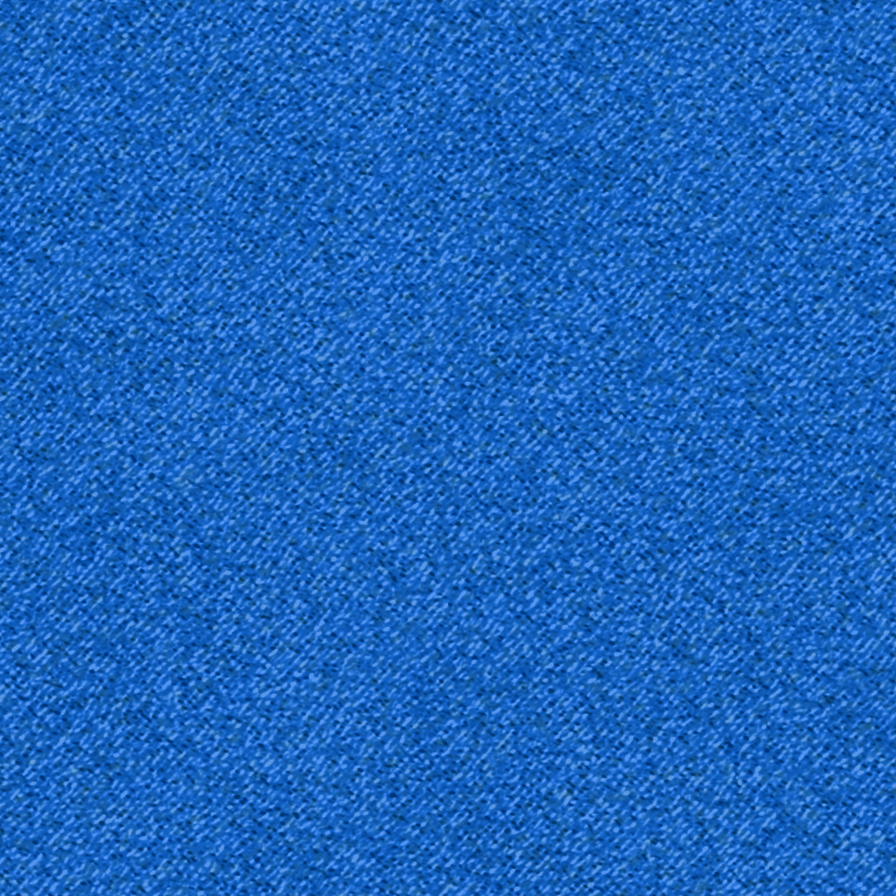
A Shadertoy shader for this texture:

```glsl
const vec3 DEEP_BLUE   = vec3(0.00, 0.235, 0.50);
const vec3 CLOTH_BLUE  = vec3(0.08, 0.385, 0.75);
const vec3 THREAD_BLUE = vec3(0.17, 0.47, 0.85);
const vec3 SHEEN_BLUE  = vec3(0.30, 0.56, 0.90);
const float ROW_HEIGHT = 0.56;

vec3 hash3(vec2 p, float seed) {
    vec3 q = fract(vec3(p.xyx) * vec3(0.1031, 0.1030, 0.0973) + seed * 0.137);
    q += dot(q, q.yxz + 33.33);
    return fract((q.xxy + q.yzz) * q.zyx);
}

// Soft slanted strokes scattered around a staggered lattice
float strokes(vec2 p, vec2 size, float angle, float jitter, float rarity, float seed) {
    float sum = 0.0;
    float baseRow = floor(p.y / ROW_HEIGHT);
    for (int j = -2; j <= 2; j++) {
        float row = baseRow + float(j);
        float stagger = 0.5 * mod(row, 2.0);
        float baseCol = floor(p.x - stagger);
        for (int i = -1; i <= 1; i++) {
            float col = baseCol + float(i);
            vec3 rnd = hash3(vec2(col, row) + 200.0, seed);
            vec2 centre = vec2(col + stagger + 0.5, (row + 0.5) * ROW_HEIGHT);
            vec2 d = p - centre - (rnd.xy - 0.5) * jitter;
            float a = angle + (rnd.x - rnd.y) * jitter;
            vec2 along = vec2(cos(a), sin(a));
            vec2 q = vec2(dot(d, along), dot(d, vec2(-along.y, along.x))) / size;
            sum += pow(rnd.z, rarity) * exp(-dot(q, q));
        }
    }
    return sum;
}

// Broad uneven wear built from bent sines
float layeredSines(vec2 p) {
    float sum = 0.0;
    float weight = 0.5;
    for (int i = 0; i < 4; i++) {
        sum += weight * sin(p.x + 1.7 * sin(p.y * 0.8)) * cos(p.y + 1.3 * sin(p.x * 0.7));
        p = mat2(1.2, 1.5, -1.5, 1.2) * p + 2.3;
        weight *= 0.7;
    }
    return sum;
}

vec3 clothColor(float tone) {
    vec3 color = mix(CLOTH_BLUE, DEEP_BLUE, clamp(-tone / 2.6, 0.0, 1.2));
    color = mix(color, THREAD_BLUE, clamp(tone, 0.0, 1.0));
    return mix(color, SHEEN_BLUE, clamp(tone - 1.0, 0.0, 1.3));
}

void mainImage(out vec4 fragColor, in vec2 fragCoord) {
    vec2 uv = fragCoord / min(iResolution.x, iResolution.y);

    // Slightly wavering weave
    vec2 weave = uv * 86.0 + 0.25 * sin(uv.yx * vec2(31.0, 27.0) + 3.0 * uv);
    vec2 fuzz = uv * 150.0;

    // Raised stitches, shadowed gaps and loose fibres
    float stitch = strokes(weave, vec2(0.34, 0.19), 0.65, 0.35, 0.7, 1.0);
    float gap = strokes(weave + vec2(0.5, 0.06), vec2(0.27, 0.15), -0.45, 0.45, 2.0, 2.0);
    float fibre = strokes(fuzz, vec2(0.45, 0.24), 0.8, 1.0, 1.0, 3.0)
                - strokes(fuzz, vec2(0.45, 0.24), -0.3, 1.0, 1.0, 4.0);

    float relief = 0.9 * stitch - 0.95 * gap + 0.33 * fibre;
    float tone = (relief - 0.13) / 0.22 + 0.25 * layeredSines(uv * 9.0);

    // Small dye variation between neighbouring threads
    float dye = strokes(weave * 0.8 + 7.0, vec2(0.4, 0.3), 0.4, 0.8, 1.0, 5.0) - 0.34;
    vec3 color = clothColor(tone) + dye * vec3(0.04, 0.02, -0.06);

    fragColor = vec4(clamp(color, 0.0, 1.0), 1.0);
}
```
